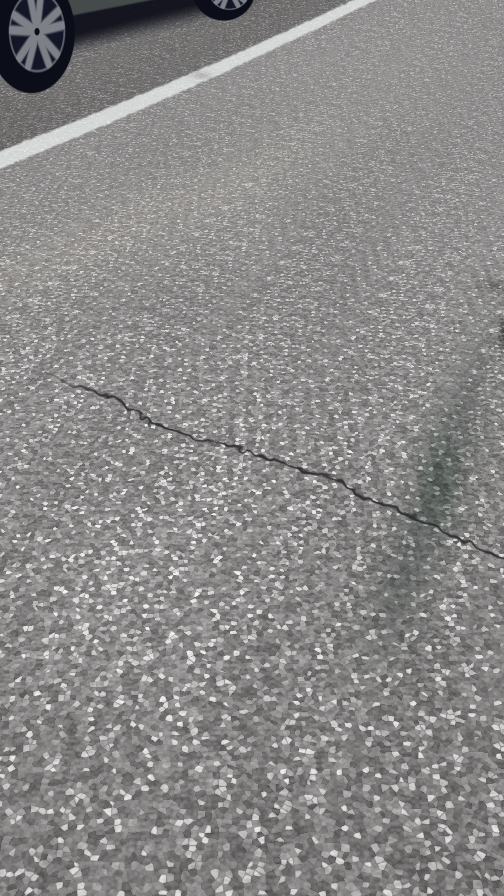
Give the GLSL for this texture, as a WebGL 2 fragment shader.

```glsl
#version 300 es
precision highp float;
// Worn asphalt seen at a slant: perspective Voronoi stone chips, a painted
// lane line, a jagged crack, a soft damp streak and the wheels of a parked car.
// Units: canvas width = 1, height = 16/9, origin at the lower left.
uniform vec2 u_resolution;
out vec4 fragColor;

const float HEIGHT = 1.7778;
const float HORIZON = 2.37;        // height where the road would vanish
const float CHIP_DENSITY = 165.0;
const float DEPTH_STRETCH = 2.5;
const float CHIP_CONTRAST = 1.0;
const float CRACK_WIDTH = 0.0024;
const vec3 ASPHALT = vec3(0.578, 0.573, 0.571);
const vec3 DUST = vec3(0.04, 0.035, 0.027);
const vec3 PAINT = vec3(0.86, 0.87, 0.87);
const vec3 CRACK = vec3(0.16, 0.16, 0.17);
const vec3 SHADOW = vec3(0.05, 0.055, 0.095);
const vec3 TYRE = vec3(0.045, 0.055, 0.095);
const vec3 ALLOY = vec3(0.54, 0.55, 0.57);
const vec3 BODY = vec3(0.27, 0.29, 0.29);
const int CRACK_POINTS = 13;
const vec2 CRACK_PATH[CRACK_POINTS] = vec2[](
  vec2(0.07, 1.053), vec2(0.144, 1.014), vec2(0.231, 0.986), vec2(0.301, 0.94),
  vec2(0.382, 0.91), vec2(0.463, 0.891), vec2(0.556, 0.861), vec2(0.613, 0.843),
  vec2(0.671, 0.824), vec2(0.718, 0.792), vec2(0.81, 0.757), vec2(0.891, 0.72),
  vec2(1.01, 0.66));

float hash(vec2 p) { return fract(sin(dot(p, vec2(127.1, 311.7))) * 43758.5453); }

float noise(vec2 p) {
  vec2 i = floor(p), f = fract(p);
  f = f * f * (3.0 - 2.0 * f);
  return mix(mix(hash(i), hash(i + vec2(1, 0)), f.x),
             mix(hash(i + vec2(0, 1)), hash(i + vec2(1, 1)), f.x), f.y);
}

float segment(vec2 p, vec2 a, vec2 b) {
  vec2 d = b - a;
  return length(p - a - d * clamp(dot(p - a, d) / dot(d, d), 0.0, 1.0));
}

float blob(vec2 p, vec2 centre, vec2 radius) {
  vec2 q = (p - centre) / radius;
  return exp(-dot(q, q));
}

float ellipse(vec2 p, vec2 radius) { return (length(p / radius) - 1.0) * min(radius.x, radius.y); }

float cover(float d, float px) { return smoothstep(px, -px, d); }

// Brightness of the stone chip nearest to p, with a darker seam round it
float chips(vec2 p) {
  vec2 cell = floor(p);
  float near = 9.0, second = 9.0, tone = 0.0;
  for (int j = -1; j <= 1; j++)
    for (int i = -1; i <= 1; i++) {
      vec2 id = cell + vec2(i, j);
      float d = length(id + vec2(hash(id), hash(id + 57.3)) - p);
      if (d < near) { second = near; near = d; tone = hash(id + 13.7); }
      else second = min(second, d);
    }
  float inside = smoothstep(0.0, 0.3, second - near);
  return mix(-0.13, 0.10, tone) + 0.24 * smoothstep(0.76, 0.98, tone) * inside - 0.03 * (1.0 - inside);
}

vec3 wheel(vec3 col, vec2 p, vec2 centre, vec2 tyre, vec2 rim, float px) {
  col = mix(col, TYRE, cover(ellipse(p - centre, tyre), px));
  vec2 q = p - centre - vec2(0.011, 0.002);
  float r = length(q / rim);
  float sector = 6.28318 / 5.0;
  float a = mod(atan(q.y / rim.y, q.x / rim.x) + 0.25, sector) - 0.5 * sector;
  float spokes = smoothstep(0.05, -0.05, abs(abs(a) - 0.21) * r - 0.12);
  float metal = max(max(spokes, smoothstep(0.24, 0.18, r)), 0.7 * smoothstep(0.91, 0.96, r));
  vec3 face = mix(TYRE * 1.6, ALLOY, metal * 0.9);
  face = mix(face, TYRE, smoothstep(0.11, 0.07, r));
  return mix(col, face, cover(ellipse(q, rim), px));
}

void main() {
  vec2 p = gl_FragCoord.xy / u_resolution * vec2(1.0, HEIGHT);
  float px = 0.8 / u_resolution.x;

  // Road surface: chips laid out in perspective, fading with distance
  float dist = HORIZON - p.y;
  vec2 ground = vec2((p.x - 0.5) / dist, DEPTH_STRETCH / dist) * CHIP_DENSITY;
  float sharp = mix(0.4, 1.0, smoothstep(1.75, 0.75, p.y)) * CHIP_CONTRAST;
  float grain = chips(ground) + 0.14 * (noise(ground * 1.9) - 0.5);
  vec3 col = ASPHALT + 0.03 * (noise(p * 6.0) - 0.5);
  col -= 0.05 * smoothstep(0.75, 0.0, p.y);
  col -= 0.03 * blob(p, vec2(1.0, 0.35), vec2(0.35, 0.4));
  float lineY = 1.461 + p.x * (0.392 + 0.0625 * p.x);
  float below = lineY - p.y;
  col += DUST * exp(-pow((below - 0.24) / 0.08, 2.0)) * smoothstep(0.95, 0.5, p.x);
  col -= 0.12 * smoothstep(0.0, 0.02, -below);

  // Damp streak and stains
  float centreX = 0.585 + 0.345 * p.y;
  float streak = exp(-pow((p.x - centreX) / 0.055, 2.0));
  streak *= smoothstep(0.38, 0.65, p.y) * smoothstep(1.25, 0.85, p.y);
  col -= vec3(0.13, 0.115, 0.12) * streak;
  col -= vec3(0.09, 0.07, 0.08) * blob(p, vec2(0.872, 0.82), vec2(0.045, 0.09));
  col -= 0.12 * blob(p, vec2(0.98, 1.21), vec2(0.025, 0.014));
  col -= 0.20 * blob(p, vec2(1.0, 1.115), vec2(0.01, 0.03));
  col += grain * sharp * (1.0 - 0.35 * streak);

  // Lane line with worn edges
  float wear = 0.003 * (noise(p * 130.0) - 0.5);
  float halfWidth = mix(0.0175, 0.0105, p.x / 0.72);
  float paint = cover(abs(below) - halfWidth + wear, 2.0 * px);
  paint *= 1.0 - 0.5 * blob(p, vec2(0.4, 1.628), vec2(0.02, 0.008));
  col = mix(col, PAINT + 0.25 * grain * sharp, paint * 0.93);

  // Crack: a jittered polyline, thin at its left end
  vec2 jitter = vec2(noise(p * 75.0), noise(p * 75.0 + 31.0)) - 0.5;
  vec2 bent = p + jitter * 0.011;
  float crack = 9.0;
  for (int i = 0; i < CRACK_POINTS - 1; i++)
    crack = min(crack, segment(bent, CRACK_PATH[i], CRACK_PATH[i + 1]));
  float width = CRACK_WIDTH * (0.6 + 0.8 * noise(p * 40.0));
  col = mix(col, CRACK, cover(crack - width, 1.5 * px) * mix(0.25, 0.9, smoothstep(0.08, 0.22, p.x)));

  // Parked car: shade beneath, lower body, two wheels
  float shade = smoothstep(-0.022, 0.028, p.y - 1.648 - 0.252 * p.x);
  col = mix(col, SHADOW, shade * 0.93 * smoothstep(0.53, 0.47, p.x));
  col = mix(col, BODY, cover(1.719 + 0.196 * p.x - p.y, 2.0 * px) * step(p.x, 0.4));
  col = wheel(col, p, vec2(0.444, 1.797), vec2(0.062, 0.06), vec2(0.042, 0.041), px);
  col = wheel(col, p, vec2(0.0625, 1.713), vec2(0.086, 0.12), vec2(0.056, 0.081), px);

  fragColor = vec4(clamp(col, 0.0, 1.0), 1.0);
}
```
